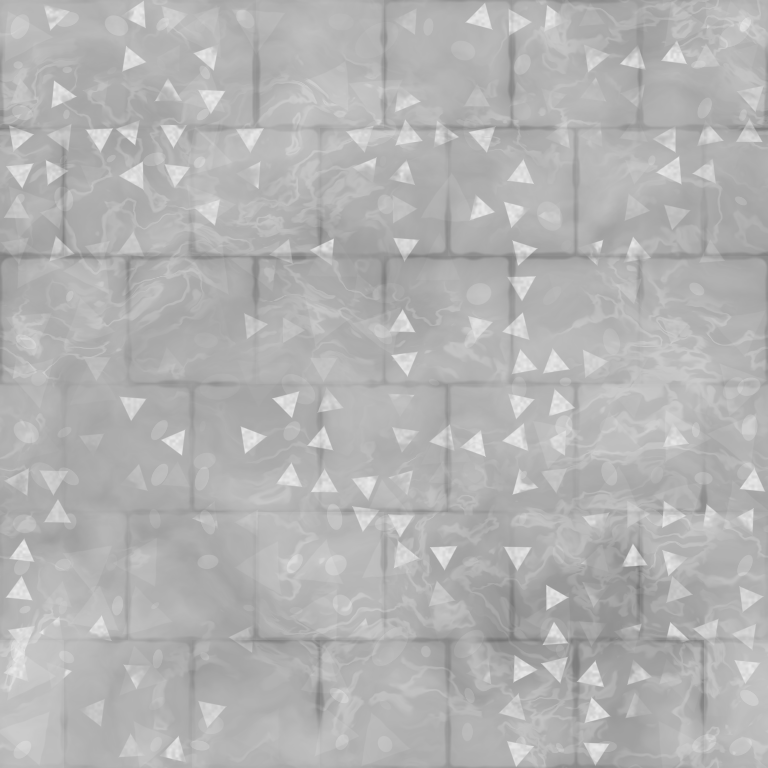
Write a Shadertoy shader that draws this texture.

```glsl
// Grey terrazzo blocks: a 6 by 6 running bond with worn, patchy seams.
// Warped noise gives the clouds and the folded veins; jittered cells
// scatter pale pebbles, faint facets and bright triangular chips.

// Integer hash of a cell and a seed, three values in 0..1
vec3 hash3(vec2 cell, float seed) {
    uvec3 v = uvec3(vec3(cell, seed)) * 1664525u + 1013904223u;
    v.x += v.y * v.z; v.y += v.z * v.x; v.z += v.x * v.y;
    v ^= v >> 16u;
    v.x += v.y * v.z; v.y += v.z * v.x; v.z += v.x * v.y;
    return vec3(v) / 4294967295.0;
}

// Value noise that wraps after n cells
float noise(vec2 p, vec2 n, float seed) {
    vec2 i = floor(p * n), f = fract(p * n);
    f = f * f * (3.0 - 2.0 * f);
    float a = hash3(mod(i, n), seed).x;
    float b = hash3(mod(i + vec2(1, 0), n), seed).x;
    float c = hash3(mod(i + vec2(0, 1), n), seed).x;
    float d = hash3(mod(i + 1.0, n), seed).x;
    return mix(mix(a, b, f.x), mix(c, d, f.x), f.y);
}

float fbm(vec2 p, vec2 n, float seed) {
    float sum = 0.0, amp = 0.5;
    for (int k = 0; k < 5; k++) {
        sum += amp * noise(p, n, seed + float(k));
        n *= 2.0;
        amp *= 0.5;
    }
    return sum / 0.97;
}

// Scattered triangles or ellipses on an n by n grid: coverage times strength
float chips(vec2 p, float n, float seed, float size, bool isRound) {
    float result = 0.0, blur = 0.8 * n / iResolution.y;
    for (int y = -1; y <= 1; y++)
    for (int x = -1; x <= 1; x++) {
        vec2 cell = floor(p * n) + vec2(x, y), id = mod(cell, n);
        vec3 h = hash3(id, seed), g = hash3(id, seed + 1.0);
        vec2 q = p * n - cell - 0.5 - 0.22 * (h.xy - 0.5);
        float turn = 6.2832 * g.x, d = -1.0;
        if (isRound) {
            q = mat2(cos(turn), sin(turn), -sin(turn), cos(turn)) * q;
            d = length(q * vec2(1.0, 1.2 + 0.8 * g.y)) - size * (0.5 + g.z);
        } else {
            for (int k = 0; k < 3; k++) {
                float a = turn + 2.0944 * float(k);
                d = max(d, dot(q, vec2(cos(a), sin(a))) - size * (0.85 + 0.3 * fract(g.y * 7.0 + 0.4 * float(k))));
            }
        }
        float density = mix(0.05, 0.85, noise((id + 0.5) / n, vec2(5), seed + 2.0));
        float strength = clamp((density - h.z) * 4.0, 0.0, 1.0);
        result = max(result, strength * (1.0 - smoothstep(-blur, blur, d)));
    }
    return result;
}

// Thin folded contour lines, kept to patches
float veins(vec2 p, vec2 n, float seed) {
    float field = fbm(p, n, seed);
    float line = 1.0 - smoothstep(0.02, 0.2, abs(fract(field * 5.0) - 0.5));
    return line * smoothstep(0.4, 0.65, fbm(p, vec2(7), seed + 9.0));
}

void mainImage(out vec4 fragColor, in vec2 fragCoord) {
    vec2 p = fragCoord / iResolution.xy;
    vec2 warp = vec2(fbm(p, vec2(8), 10.0), fbm(p, vec2(8), 20.0)) - 0.5;
    vec2 w = p + 0.12 * warp;

    // Blocks: even rows are shifted by half a block
    vec2 grid = p * 6.0;
    grid.x += 0.5 * (1.0 - mod(floor(grid.y), 2.0));
    vec2 block = mod(floor(grid), 6.0);
    vec3 blockHash = hash3(block, 30.0);

    // Clouds and broad stains
    float tone = 0.695 + 0.03 * (blockHash.x - 0.5);
    tone += 0.16 * (fbm(w, vec2(6), 40.0) - 0.5);
    tone += 0.09 * (fbm(w, vec2(20, 30), 50.0) - 0.5);
    tone -= 0.07 * smoothstep(0.58, 0.78, fbm(w, vec2(5), 60.0));

    // Translucent facets and pebbles
    tone += 0.03 * chips(p + 0.02 * warp, 13.0, 70.0, 0.25, false);
    tone += 0.035 * chips(p, 9.0, 80.0, 0.2, true);
    tone += 0.055 * chips(p, 17.0, 90.0, 0.2, true);

    // Two layers of pale veins
    float fold = max(veins(w, vec2(9, 14), 100.0), veins(w.yx + 0.3, vec2(16, 11), 120.0));
    tone += 0.06 * fold;

    // Bright speckled chips, partly worn away
    float wear = smoothstep(0.52, 0.64, fbm(w, vec2(14), 140.0));
    float speckle = noise(p, vec2(256), 150.0);
    float chip = chips(p, 20.0, 160.0, 0.2, false);
    tone = mix(tone, 0.83 + 0.09 * speckle, chip * (1.0 - 0.85 * wear) * (1.0 - 0.3 * fold));

    // Seams: rounded block edge with a narrow core and a soft shadow
    vec2 q = abs(fract(grid) - 0.5) - 0.44;
    float edge = (0.06 - length(max(q, 0.0)) - min(max(q.x, q.y), 0.0)) / 6.0;
    edge = max(edge + 0.012 * (noise(p, vec2(60), 170.0) - 0.5) * 0.4, 0.0);
    float patchy = smoothstep(0.3, 0.7, fbm(p, vec2(9), 180.0));
    tone -= (0.015 + 0.075 * patchy) * (1.0 - smoothstep(0.001, 0.0055, edge));
    tone -= 0.085 * patchy * blockHash.y * exp(-edge * 70.0);

    fragColor = vec4(vec3(clamp(tone, 0.0, 1.0)), 1.0);
}
```
